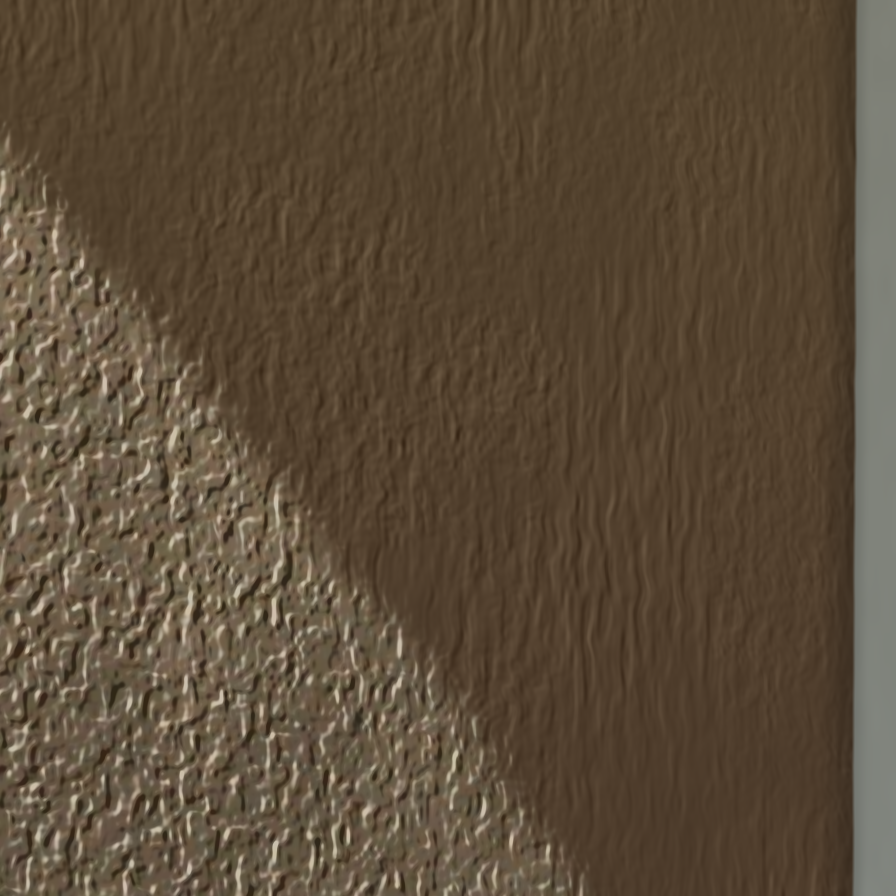
A Shadertoy shader for this texture:

```glsl
// Rough plaster column with a diagonal soft shadow and a pale strip at the right.
// Stretched value noise, flattened into plateaus, forms a height field; its slope
// toward the light gives the relief, strong in the sun and faint in the shade.

const vec3 SHADE_TOP = vec3(0.336, 0.267, 0.183);
const vec3 SHADE_LOW = vec3(0.317, 0.245, 0.177);
const vec3 SUN_COLOR = vec3(0.450, 0.388, 0.302);
const vec3 SUN_GLINT = vec3(0.800, 0.750, 0.665);
const vec3 SUN_PIT = vec3(0.200, 0.148, 0.090);
const vec3 STRIP_TOP = vec3(0.495, 0.502, 0.462);
const vec3 STRIP_LOW = vec3(0.505, 0.520, 0.495);
const float EDGE_START = 0.850;   // height of the shadow edge at the left
const float EDGE_SLOPE = 1.23;
const float EDGE_SOFT = 0.028;
const float WALL_END = 0.956;
const float SUN_RELIEF = 1.25;
const float SHADE_RELIEF = 0.115;
const float GRAIN_LEAN = 0.045;
const vec2 LIGHT_STEP = vec2(-0.0042, 0.0034);

float hash(vec2 p) {
    return fract(sin(dot(p, vec2(127.1, 311.7))) * 43758.5453);
}

float noise(vec2 p) {
    vec2 i = floor(p), f = fract(p);
    f = f * f * (3.0 - 2.0 * f);
    return mix(mix(hash(i), hash(i + vec2(1, 0)), f.x),
               mix(hash(i + vec2(0, 1)), hash(i + vec2(1, 1)), f.x), f.y);
}

float fbm(vec2 p) {
    float sum = 0.0, amp = 0.5;
    for (int i = 0; i < 4; i++) {
        sum += amp * noise(p);
        p = mat2(0.8, 0.6, -0.6, 0.8) * p * 2.03 + 17.3;
        amp *= 0.5;
    }
    return sum;
}

// Grain gets narrower toward the right, where the wall turns away.
vec2 wallCoords(vec2 uv) {
    vec2 wobble = vec2(noise(uv * 38.0), noise(uv * 34.0 + 9.0)) - 0.5;
    vec2 p = uv + wobble * vec2(0.0065, 0.0080);
    p.x += 0.34 * p.x * p.x - GRAIN_LEAN * p.y * (1.0 - p.x);
    return p;
}

// Flattens the extremes so that slopes gather into crisp, separate marks.
float plateau(float h) {
    return smoothstep(0.28, 0.72, h);
}

// Vertical combing marks mixed with rounder crumbs.
float plasterHeight(vec2 uv, float crumbs) {
    vec2 p = wallCoords(uv);
    float combed = 0.65 * plateau(noise(p * vec2(78.0, 19.0)))
                 + 0.60 * noise(p * vec2(132.0, 48.0) + 41.0);
    float rough = 0.70 * plateau(noise(p * vec2(88.0, 58.0) + 7.0))
                + 0.75 * noise(p * vec2(150.0, 122.0) + 23.0);
    return mix(combed, rough, crumbs);
}

void mainImage(out vec4 fragColor, in vec2 fragCoord) {
    vec2 uv = fragCoord / iResolution.xy;
    float pixel = 1.0 / iResolution.y;

    // Relief: difference of height along the light direction.
    float edge = EDGE_START - EDGE_SLOPE * uv.x - 0.04 * smoothstep(0.5, 0.7, uv.x) - uv.y;
    float patches = fbm(uv * vec2(9.0, 7.0) + 3.0);
    float shadeCrumbs = 0.12 + 0.40 * smoothstep(0.35, 0.65, noise(uv * vec2(7.0, 6.0) + 30.0));
    float crumbs = mix(shadeCrumbs, 0.68, smoothstep(-0.08, 0.10, edge));
    float relief = plasterHeight(uv, crumbs) - plasterHeight(uv + LIGHT_STEP, crumbs);

    // Shaded wall with uneven tone and faint grain.
    vec3 shade = mix(SHADE_LOW, SHADE_TOP, smoothstep(0.1, 1.0, uv.y));
    shade *= 0.98 + 0.12 * (patches - 0.45);
    float shadeStrength = SHADE_RELIEF * mix(0.55, 1.20, smoothstep(0.3, 0.62, patches));
    shadeStrength *= 1.0 - 0.50 * smoothstep(0.40, 0.95, uv.x);
    shade += relief * shadeStrength * vec3(1.0, 0.97, 0.88);

    // Sunlit wall: glints on raised grain and dark pits beside them.
    float fade = mix(1.0, 0.70, smoothstep(0.15, 0.65, uv.x));
    float tilt = relief * SUN_RELIEF * fade;
    vec3 sun = SUN_COLOR * mix(0.92, 1.07, smoothstep(0.0, 0.6, uv.y));
    sun *= 0.96 + 0.28 * (patches - 0.45);
    sun = mix(sun, SUN_GLINT, smoothstep(0.0, 0.75, tilt));
    sun = mix(sun, SUN_PIT, smoothstep(0.0, 0.65, -tilt));
    vec2 tint = vec2(noise(uv * 85.0), noise(uv * 85.0 + 50.0)) - 0.5;
    sun += 0.045 * vec3(tint.x, -0.25 * tint.x, tint.y);

    // Soft shadow edge, broken up by the relief.
    float ragged = edge + 0.040 * relief + 0.030 * (noise(uv * 22.0) - 0.5);
    float light = smoothstep(-EDGE_SOFT, EDGE_SOFT * 2.0, ragged);
    vec3 color = mix(shade, sun, light);

    // Wall darkens as it curves into the corner.
    float wallEdge = WALL_END - 0.004 * (1.0 - uv.y) + 0.001 * (noise(vec2(uv.y * 28.0, 4.0)) - 0.5);
    color *= 1.0 - 0.20 * smoothstep(wallEdge - 0.045, wallEdge, uv.x);

    // Pale strip with a dim seam.
    vec3 strip = mix(STRIP_LOW, STRIP_TOP, uv.y);
    strip *= 0.90 + 0.10 * smoothstep(wallEdge, wallEdge + 0.018, uv.x);
    strip += 0.012 * (noise(uv * vec2(90.0, 25.0)) - 0.5);
    float blur = max(0.0025, pixel);
    color = mix(color, strip, smoothstep(wallEdge - blur, wallEdge + blur, uv.x));

    fragColor = vec4(clamp(color, 0.0, 1.0), 1.0);
}
```
